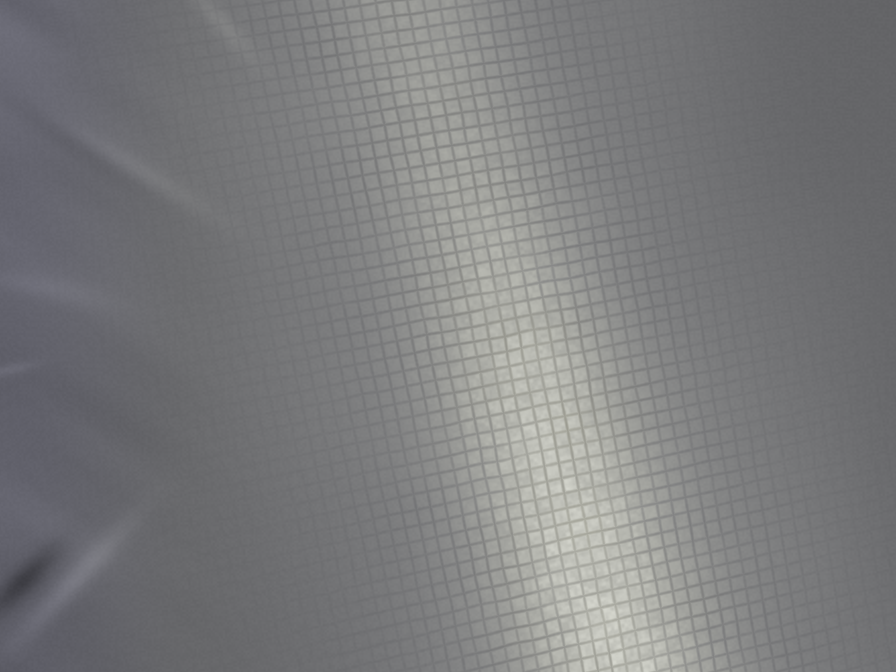
Reproduce this texture procedurally as a Shadertoy shader.

```glsl
const vec3 SHADOW_TINT = vec3(0.99, 0.995, 1.02);
const vec3 LIGHT_TINT = vec3(1.005, 1.01, 0.97);
const vec3 EDGE_TINT = vec3(0.98, 0.98, 1.08);
const float CELL = 0.0225;
const float GRID_ANGLE = 0.19;

float hash(vec2 p) {
    return fract(sin(dot(p, vec2(127.1, 311.7))) * 43758.5453);
}

float noise(vec2 p) {
    vec2 i = floor(p), f = fract(p);
    f = f * f * (3.0 - 2.0 * f);
    return mix(mix(hash(i), hash(i + vec2(1, 0)), f.x),
               mix(hash(i + vec2(0, 1)), hash(i + vec2(1, 1)), f.x), f.y);
}

float bell(float d, float width) {
    return exp(-d * d / (width * width));
}

vec2 rotate(vec2 p, float angle) {
    float c = cos(angle), s = sin(angle);
    return vec2(c * p.x + s * p.y, c * p.y - s * p.x);
}

// Soft crease along a segment, fading at both ends
float crease(vec2 p, vec2 a, vec2 b, float width) {
    vec2 ab = b - a;
    float t = dot(p - a, ab) / dot(ab, ab);
    float across = dot(p - a, vec2(-ab.y, ab.x)) / length(ab);
    return bell(across, width) * bell(t - 0.5, 0.45);
}

// Tilted, slightly keystoned cloth coordinates, counted in cells
vec2 clothCells(vec2 p) {
    vec2 q = rotate(p - vec2(0.75, 0.5), GRID_ANGLE);
    return vec2(q.x * (1.0 - 0.08 * q.y), q.y + 0.1 * q.x * q.y) / CELL;
}

// Thread coverage for both directions
vec2 threads(vec2 cells, float halfWidth, float blur) {
    vec2 d = 0.5 - abs(fract(cells) - 0.5);
    return 1.0 - smoothstep(vec2(halfWidth - blur), vec2(halfWidth + blur), d);
}

// Wrinkles gathered at the left side
float wrinkles(vec2 p) {
    float light = 0.09 * crease(p, vec2(0.02, 0.04), vec2(0.20, 0.23), 0.018);
    light -= 0.12 * crease(p, vec2(-0.02, 0.08), vec2(0.09, 0.19), 0.018);
    light += 0.05 * crease(p, vec2(0.05, 0.84), vec2(0.32, 0.68), 0.016);
    light -= 0.04 * crease(p, vec2(-0.05, 0.90), vec2(0.25, 0.69), 0.02);
    light += 0.05 * crease(p, vec2(0.28, 1.02), vec2(0.38, 0.91), 0.015);
    light += 0.04 * crease(p, vec2(-0.06, 0.60), vec2(0.17, 0.55), 0.018);
    light += 0.05 * crease(p, vec2(-0.03, 0.44), vec2(0.06, 0.46), 0.008);
    float ripple = noise(rotate(p, -0.55) * vec2(4.0, 22.0)) - 0.5;
    return light + 0.06 * ripple * (1.0 - smoothstep(0.0, 0.4, p.x));
}

void mainImage(out vec4 fragColor, in vec2 fragCoord) {
    vec2 p = fragCoord / iResolution.y;
    float pixel = 1.0 / iResolution.y;

    // Slanted sheen, strongest toward the bottom
    float d = 0.955 * (p.x - 0.925 + 0.31 * p.y);
    float glow = bell(d, 0.36) * mix(0.17, 0.13, p.y);
    float core = bell(d, 0.13) * mix(0.215, 0.08, smoothstep(0.15, 1.0, p.y));
    float light = 0.397 + glow + core + wrinkles(p);
    light += 0.02 * (noise(p * 5.0) - 0.5);

    // Woven grid, visible where the sheen falls
    vec2 cells = clothCells(p);
    cells += 0.10 * (vec2(noise(cells * 0.6), noise(cells * 0.6 + 37.0)) - 0.5);
    vec2 weave = threads(cells, 0.09, max(0.09, 0.7 * pixel / CELL));
    weave *= 0.7 + 0.5 * vec2(noise(cells * 0.4 + 11.0), noise(cells * 0.4 + 53.0));
    float line = max(weave.x, weave.y);
    float gridFade = 0.10 * bell(d, 0.20) + 0.018 * bell(d, 0.42);
    light -= line * gridFade * mix(1.1, 0.75, p.y);

    // Uneven cells, crinkled glints and fine grain
    float crinkle = noise(cells * 4.0) - 0.5;
    light += (1.0 - line) * core * (0.22 * (hash(floor(cells)) - 0.5) + 0.35 * crinkle);
    light += 0.018 * (noise(p * 330.0) - 0.5);

    // Cool shadows, warm highlights and a bluish left edge
    vec3 tint = mix(SHADOW_TINT, LIGHT_TINT, smoothstep(0.38, 0.72, light));
    tint = mix(tint, EDGE_TINT, 1.0 - smoothstep(0.0, 0.3, p.x));
    float warmth = line * core * noise(cells * 0.3 + 7.0);
    vec3 color = light * tint - vec3(0.0, 0.02, 0.15) * warmth;
    fragColor = vec4(clamp(color, 0.0, 1.0), 1.0);
}
```
